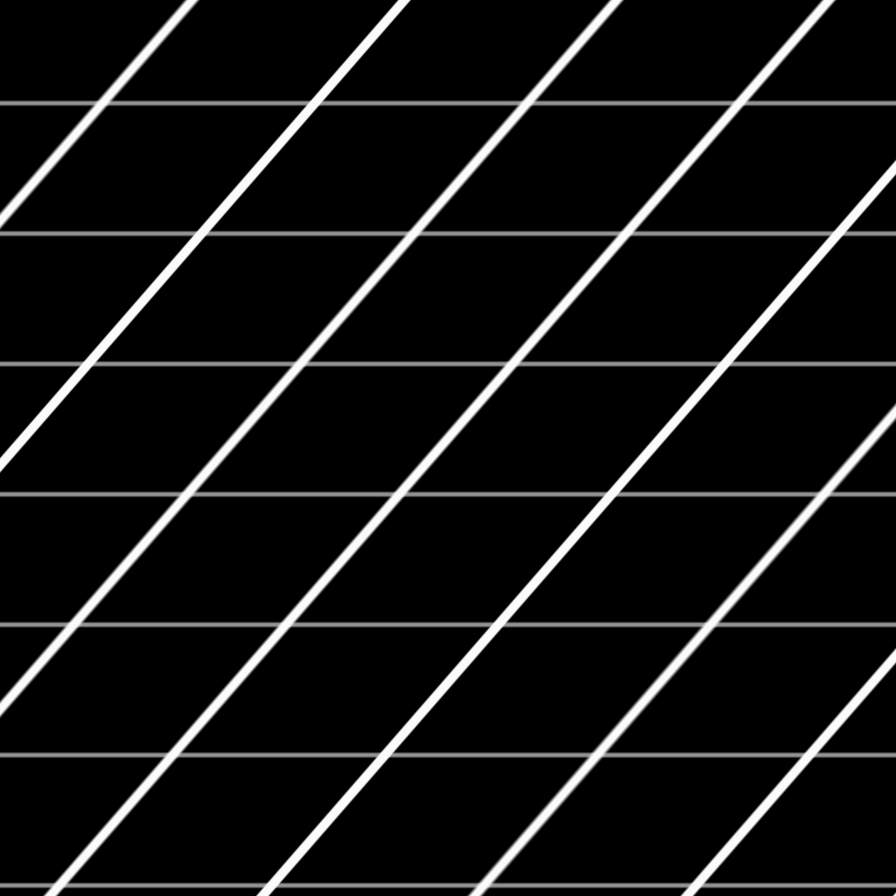
Write a WebGL 1 fragment shader that draws this pattern.

```glsl
precision highp float;
// Bright slanted stripes over thin grey horizontal rules on black.
// Each family is a repeated distance to the nearest line, with a soft edge;
// the slanted stripes alternate between crisper and softer edges.

uniform vec2 u_resolution;

// Lengths are fractions of the canvas height.
const vec3 BACKGROUND = vec3(0.0);
const vec3 RULE_COLOR = vec3(0.575);
const vec3 STRIPE_COLOR = vec3(0.985);

const float RULE_SPACING = 0.1455;
const float RULE_OFFSET = 0.0118;
const float RULE_HALF_WIDTH = 0.00244;
const float RULE_SOFTNESS = 0.00166;

const float STRIPE_ANGLE = 0.8552;     // 49 degrees above horizontal
const float STRIPE_SPACING = 0.1788;   // measured across the stripes
const float STRIPE_FOOT = 0.056;       // where stripe 0 meets the bottom edge
const float STRIPE_HALF_WIDTH = 0.0052;
const float STRIPE_SOFT = 0.0027;
const float STRIPE_CRISP = 0.0013;
const float CRISP_CYCLE = 0.37;        // edge variation cycles per stripe
const float CRISP_PHASE = -0.29;

const float TAU = 6.2831853;

// Signed offset from the nearest multiple of spacing.
float repeatOffset(float x, float spacing) {
  return x - spacing * floor(x / spacing + 0.5);
}

// Coverage of a line whose edge fades over softness on either side.
float lineMask(float offset, float halfWidth, float softness, float pixel) {
  float fade = max(softness, 0.6 * pixel);
  return 1.0 - smoothstep(halfWidth - fade, halfWidth + fade, abs(offset));
}

float rules(vec2 p, float pixel) {
  float offset = repeatOffset(p.y - RULE_OFFSET, RULE_SPACING);
  return lineMask(offset, RULE_HALF_WIDTH, RULE_SOFTNESS, pixel);
}

float stripes(vec2 p, float pixel) {
  vec2 normal = vec2(sin(STRIPE_ANGLE), -cos(STRIPE_ANGLE));
  float across = dot(p - vec2(STRIPE_FOOT, 0.0), normal);
  float index = floor(across / STRIPE_SPACING + 0.5);

  // Edge sharpness drifts from stripe to stripe.
  float crispness = 0.5 + 0.5 * cos(TAU * (CRISP_CYCLE * index + CRISP_PHASE));
  float softness = mix(STRIPE_SOFT, STRIPE_CRISP, crispness);
  float offset = repeatOffset(across, STRIPE_SPACING);
  return lineMask(offset, STRIPE_HALF_WIDTH, softness, pixel);
}

void main() {
  float pixel = 1.0 / u_resolution.y;
  vec2 p = gl_FragCoord.xy * pixel;

  vec3 color = mix(BACKGROUND, RULE_COLOR, rules(p, pixel));
  color = mix(color, STRIPE_COLOR, stripes(p, pixel));
  gl_FragColor = vec4(color, 1.0);
}
```
